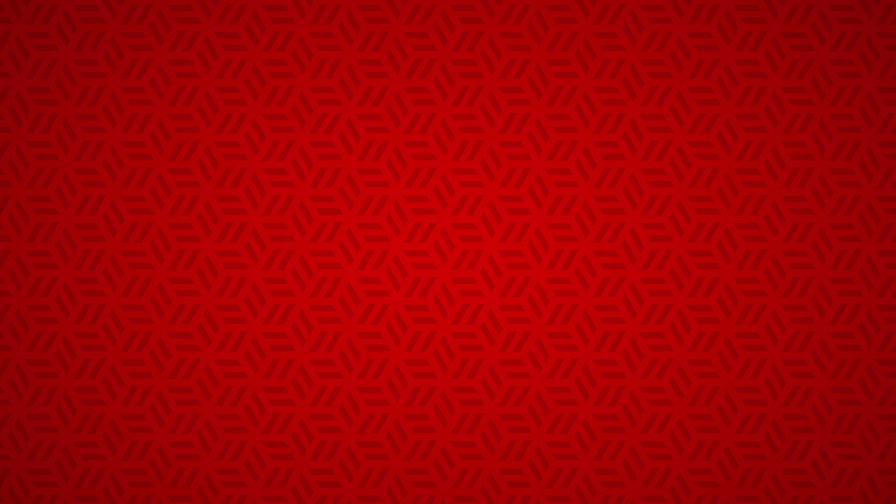
Write a Shadertoy shader that draws this pattern.

```glsl
// Red isometric lattice: rhombi in three orientations, each holding two bars
// parallel to its sides, over a ground that darkens away from the centre.
// One rhombus is repeated on a staggered grid and turned by thirds of a circle.

const float SIDE = 0.0625;                  // rhombus side, in canvas heights
const vec2 ORIGIN = vec2(0.0231, 0.0116);   // meeting point of three rhombi
const vec2 PERIOD = vec2(3.0, 1.7320508);   // staggered cell, in sides
const float ROW = 0.8660254;                // height of a rhombus, in sides

const float BAR_OFFSET = 0.23;
const float BAR_HALF_WIDTH = 0.12;
const float BAR_HALF_LENGTH = 0.38;
const float BAR_SHADE = 0.86;

vec2 rotate(vec2 p, float angle) {
    float c = cos(angle), s = sin(angle);
    return vec2(c * p.x - s * p.y, s * p.x + c * p.y);
}

vec2 repeatCell(vec2 p, vec2 period) {
    return p - period * floor(p / period + 0.5);
}

// Distance to a pair of slanted bars inside a centred rhombus
float barPair(vec2 p) {
    float along = p.y / ROW;
    float across = p.x - 0.5 * along;
    float side = abs(abs(across) - BAR_OFFSET) - BAR_HALF_WIDTH;
    return ROW * max(side, abs(along) - BAR_HALF_LENGTH);
}

// Nearest bar over three orientations and both staggered rows
float lattice(vec2 p) {
    float d = 1.0;
    for (int k = 0; k < 3; k++) {
        vec2 q = rotate(p, float(k) * 2.0943951) - vec2(0.25, -0.5 * ROW);
        d = min(d, barPair(repeatCell(q, PERIOD)));
        d = min(d, barPair(repeatCell(q - 0.5 * PERIOD, PERIOD)));
    }
    return d;
}

// Red ground with a soft elliptical falloff; p spans -1 to 1 on both axes
vec3 ground(vec2 p) {
    float radius = length(p * vec2(1.0, 0.8));
    return vec3(0.80 - 0.22 * pow(radius, 1.5), 0.0, 0.01);
}

void mainImage(out vec4 fragColor, in vec2 fragCoord) {
    vec2 centred = fragCoord - 0.5 * iResolution.xy;
    vec2 p = (centred / iResolution.y - ORIGIN) / SIDE;
    float pixel = 1.0 / (iResolution.y * SIDE);

    float bars = 1.0 - smoothstep(-0.7 * pixel, 0.7 * pixel, lattice(p));
    vec3 color = ground(2.0 * centred / iResolution.xy);
    color.r *= mix(1.0, BAR_SHADE, bars);
    fragColor = vec4(color, 1.0);
}
```
